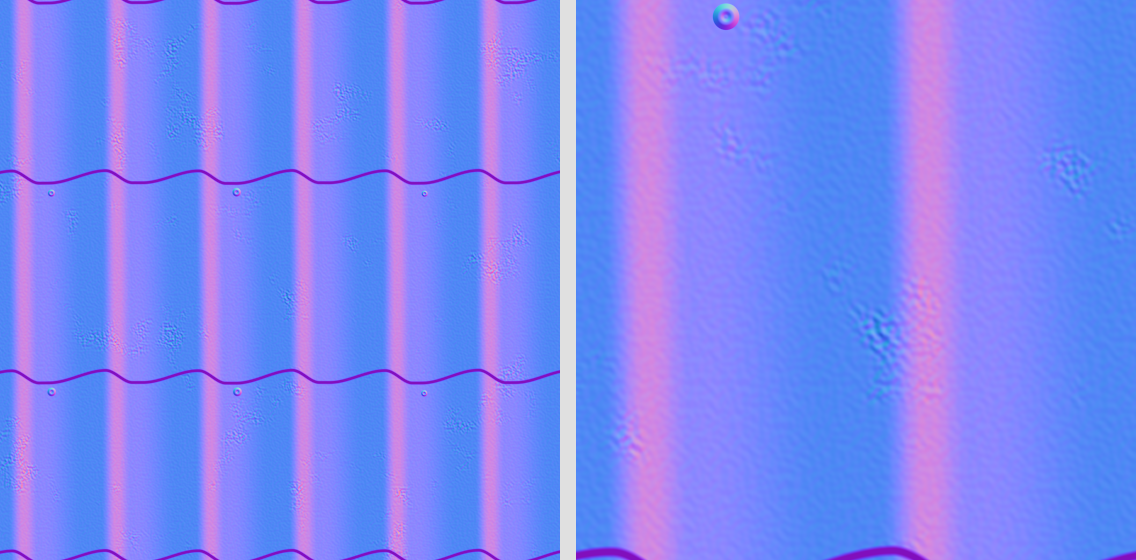
Left: the whole. Right: its middle third, enlarged.
Write a Shadertoy shader that draws this texture map.

```glsl
const float TAU = 6.2831853;

// Layout, in canvas units
const float COLUMNS = 6.0;
const float ROWS = 3.0;
const float TOP_LIP = 0.9948;
const float ROW_STAGGER = 0.0135;
const float LIP_HEIGHT = 0.0221;
const float LIP_CORE = 0.0011;
const float LIP_EDGE = 0.0042;
const float SCREW_RADIUS = 0.0078;
const float SCREW_DROP = 0.0175;
const float SCREW_PHASE = 0.27;

// Surface tilt, as normal xy
const float RIDGE_PHASE = 0.26;
const float RIDGE_TILT = 0.62;
const float FLAT_TILT = 0.10;
const float RISE_TILT = -0.38;
const float BASE_TILT_Y = 0.06;
const vec2 LIP_TILT = vec2(0.01, -0.88);

// Wear
const float GRAIN_SCALE = 230.0;
const float GRAIN_AMOUNT = 0.045;
const float WEAR_AMOUNT = 0.30;
const float SCUFF_AMOUNT = 0.05;

vec2 hash2(vec2 p) {
    vec3 q = fract(vec3(p.xyx) * vec3(0.1031, 0.1030, 0.0973));
    q += dot(q, q.yzx + 33.33);
    return fract((q.xx + q.yz) * q.zy);
}

vec2 latticeGradient(vec2 cell) {
    float angle = TAU * hash2(cell).x;
    return vec2(cos(angle), sin(angle));
}

float gradientNoise(vec2 p) {
    vec2 i = floor(p), f = fract(p);
    vec2 w = f * f * f * (f * (f * 6.0 - 15.0) + 10.0);
    vec2 e = vec2(1.0, 0.0);
    float a = dot(latticeGradient(i), f);
    float b = dot(latticeGradient(i + e.xy), f - e.xy);
    float c = dot(latticeGradient(i + e.yx), f - e.yx);
    float d = dot(latticeGradient(i + e.xx), f - e.xx);
    return mix(mix(a, b, w.x), mix(c, d, w.x), w.y);
}

vec2 noiseSlope(vec2 p) {
    vec2 e = vec2(0.3, 0.0);
    return vec2(gradientNoise(p + e.xy) - gradientNoise(p - e.xy),
                gradientNoise(p + e.yx) - gradientNoise(p - e.yx)) / (2.0 * e.x);
}

// 1 on the steep side of each wave, 0 elsewhere
float ridgeMask(float phase) {
    return max(1.0 - smoothstep(0.01, 0.15, phase), smoothstep(0.83, 0.98, phase));
}

// Height of the wavy lower edge above its trough
float lipCurve(float x) {
    float q = fract(x * COLUMNS - 0.13);
    float wave = 1.0 - smoothstep(0.0, 0.29, q) + smoothstep(0.4, 1.0, q);
    return LIP_HEIGHT * wave;
}

// Outward rim and inward socket; xy is tilt, z is coverage
vec3 screw(vec2 offset, float radius, float pixel) {
    float len = length(offset);
    float r = len / radius;
    float rim = 0.7 * smoothstep(0.45, 0.7, r);
    float socket = 0.5 * smoothstep(0.05, 0.25, r) * (1.0 - smoothstep(0.3, 0.5, r));
    float cover = 1.0 - smoothstep(radius - pixel, radius + 0.5 * pixel, len);
    return vec3(offset / max(len, 1e-5) * (rim - socket), cover);
}

void mainImage(out vec4 fragColor, in vec2 fragCoord) {
    vec2 uv = fragCoord / iResolution.xy;
    float pixel = 1.0 / iResolution.y;

    // Corrugated profile with a slight drift along each sheet
    float drift = 0.012 * gradientNoise(uv * vec2(5.0, 4.0) + 3.7);
    float phase = fract(uv.x * COLUMNS - RIDGE_PHASE + drift);
    float ridge = ridgeMask(phase);
    float tiltX = mix(FLAT_TILT, RISE_TILT, smoothstep(0.19, 0.64, phase));
    vec2 tilt = vec2(mix(tiltX, RIDGE_TILT, ridge), BASE_TILT_Y);

    // Fine grain, pitted patches and faint horizontal scuffs
    float patches = gradientNoise(uv * vec2(10.0, 8.0) + 17.3)
                  + 0.5 * gradientNoise(uv * 34.0 + 5.1) + 0.08 * ridge;
    float wear = smoothstep(0.22, 0.7, patches);
    tilt += noiseSlope(uv * GRAIN_SCALE) * (GRAIN_AMOUNT + WEAR_AMOUNT * wear);
    float scuff = smoothstep(0.2, 0.5, gradientNoise(uv * vec2(4.0, 40.0) + 8.2));
    tilt.y += SCUFF_AMOUNT * scuff * gradientNoise(uv * vec2(30.0, 260.0));

    // Overlap lips, with screws under the inner ones
    float slope = (lipCurve(uv.x + 0.001) - lipCurve(uv.x - 0.001)) / 0.002;
    float curve = lipCurve(uv.x) + 0.0015 * gradientNoise(vec2(uv.x * 7.0, 2.4));
    for (float row = 0.0; row <= ROWS; row++) {
        float trough = TOP_LIP - row / ROWS + ROW_STAGGER * sin(TAU * row / ROWS);
        float dist = abs(uv.y - trough - curve) / sqrt(1.0 + slope * slope);
        float lip = 1.0 - smoothstep(LIP_CORE, max(LIP_EDGE, LIP_CORE + pixel), dist);
        tilt = mix(tilt, LIP_TILT, lip);

        if (row > 0.5 && row < ROWS - 0.5) {
            float pairs = COLUMNS * 0.5;
            float column = floor(uv.x * pairs);
            vec2 jitter = hash2(vec2(column, row) + 11.0);
            vec2 center = vec2((column + SCREW_PHASE) / pairs, trough - SCREW_DROP);
            center += (jitter - 0.5) * vec2(0.005, 0.003);
            vec3 head = screw(uv - center, SCREW_RADIUS * mix(0.75, 1.08, jitter.y), pixel);
            tilt = mix(tilt, head.xy, head.z);
        }
    }

    // Pack the unit normal as colour
    tilt /= max(1.0, length(tilt) / 0.95);
    vec3 normal = vec3(tilt, sqrt(1.0 - dot(tilt, tilt)));
    fragColor = vec4(normal * 0.5 + 0.5, 1.0);
}
```
